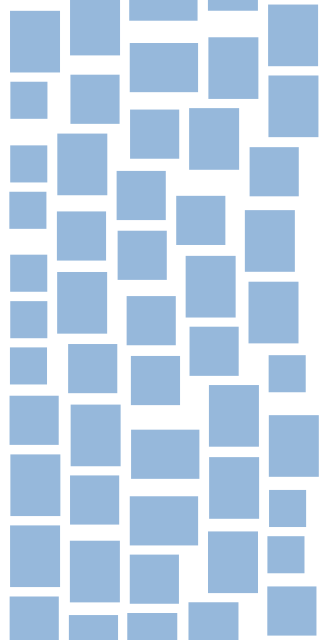
This pattern is drawn by a Shadertoy shader. Its source:

```glsl
const vec3 PAPER = vec3(1.0);
const vec3 BLUE = vec3(0.588, 0.722, 0.859);

// Lengths are in layout units: the canvas is LAYOUT_WIDTH units wide
const float LAYOUT_WIDTH = 384.0;
const float MARGIN = 10.0;      // white strip on the left
const float GAP = 11.0;         // least distance between blocks
const float EXTRA_GAP = 22.0;   // occasional extra vertical distance
const float JITTER = 1.6;       // sideways irregularity
const float START_DROP = 60.0;  // how far a stack may begin below the canvas
const float SEED = 4.0;
const int COLUMNS = 5;
const int ROWS = 14;

const vec2 SMALL = vec2(44.5);
const vec2 SQUARE = vec2(59.0);
const vec2 TALL = vec2(60.0, 74.0);
const vec2 WIDE = vec2(82.0, 59.0);

// Per column: cumulative chance of a small, square and tall block; the rest are wide
const vec3 CHANCES[COLUMNS] = vec3[COLUMNS](
    vec3(0.45, 0.70, 1.0),
    vec3(0.00, 0.30, 1.0),
    vec3(0.20, 0.50, 0.6),
    vec3(0.00, 0.45, 1.0),
    vec3(0.50, 0.65, 1.0));

float hash(vec2 p) {
    return fract(sin(dot(p, vec2(127.1, 311.7))) * 43758.5453);
}

vec2 blockSize(float pick, vec3 chance) {
    if (pick < chance.x) return SMALL;
    if (pick < chance.y) return SQUARE;
    if (pick < chance.z) return TALL;
    return WIDE;
}

// Antialiased coverage of an axis-aligned box
float boxCoverage(vec2 p, vec2 corner, vec2 size, float pixel) {
    vec2 inside = 0.5 * size - abs(p - corner - 0.5 * size);
    vec2 cover = clamp(inside / pixel + 0.5, 0.0, 1.0);
    return cover.x * cover.y;
}

void mainImage(out vec4 fragColor, in vec2 fragCoord) {
    float pixel = LAYOUT_WIDTH / iResolution.x;
    vec2 p = fragCoord * pixel;

    // Blocks of the neighbouring column as (bottom, top, right edge)
    vec3 previous[ROWS];
    vec3 current[ROWS];
    for (int r = 0; r < ROWS; r++) {
        previous[r] = vec3(-1e4, 1e4, MARGIN - GAP);
    }

    float ink = 0.0;
    for (int c = 0; c < COLUMNS; c++) {
        float column = float(c) * 17.0 + SEED;
        float bottom = -START_DROP * hash(vec2(column, 91.0));

        for (int r = 0; r < ROWS; r++) {
            vec2 id = vec2(column, float(r));
            vec2 size = blockSize(hash(id), CHANCES[c]);
            float top = bottom + size.y;

            // Push the block left until it meets the column before it
            float wall = 0.0;
            for (int k = 0; k < ROWS; k++) {
                vec3 other = previous[k];
                if (other.x < top + GAP && other.y > bottom - GAP) {
                    wall = max(wall, other.z);
                }
            }
            float left = wall + GAP + JITTER * hash(id + 5.3);

            ink = max(ink, boxCoverage(p, vec2(left, bottom), size, pixel));
            current[r] = vec3(bottom, top, left + size.x);

            float slack = hash(id + 8.7);
            bottom = top + GAP + EXTRA_GAP * slack * slack * slack;
        }

        for (int r = 0; r < ROWS; r++) {
            previous[r] = current[r];
        }
    }

    fragColor = vec4(mix(PAPER, BLUE, ink), 1.0);
}
```
